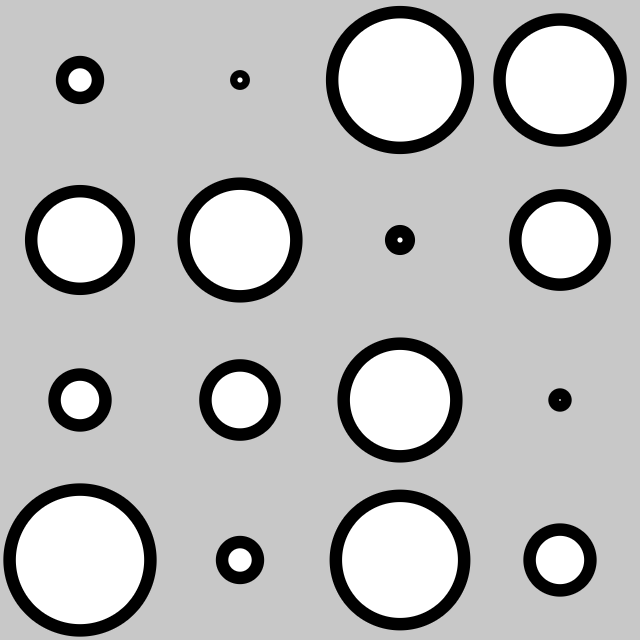
Write a WebGL 2 fragment shader that draws this pattern.

```glsl
#version 300 es
precision highp float;
// Four by four grid of white discs with even black outlines and varied sizes, on grey.

#define GRID 4.0
#define LINE_WIDTH 0.078
#define GROUND vec3(0.784)
#define DISC vec3(1.0)
#define INK vec3(0.0)

uniform vec2 u_resolution;
out vec4 fragColor;

// Mid-line radius of each ring in cell units: one line per row, bottom row first.
const mat4 RING_RADII = mat4(
    0.440, 0.112, 0.401, 0.190,
    0.159, 0.216, 0.352, 0.034,
    0.305, 0.352, 0.055, 0.279,
    0.112, 0.023, 0.424, 0.378);

// Antialiased coverage of a disc whose edge lies at the given radius.
float discMask(float dist, float radius, float pixel) {
    return clamp(0.5 + (radius - dist) / pixel, 0.0, 1.0);
}

void main() {
    // Wrapped cell index and position relative to the cell centre.
    vec2 grid = gl_FragCoord.xy / u_resolution * GRID;
    ivec2 cell = ivec2(mod(floor(grid), GRID));
    float dist = length(fract(grid) - 0.5);
    float pixel = GRID / min(u_resolution.x, u_resolution.y);

    // A ring narrower than its stroke folds over, leaving a small hole.
    float radius = RING_RADII[cell.y][cell.x];
    float halfLine = 0.5 * LINE_WIDTH;
    float outer = radius + halfLine;
    float inner = abs(radius - halfLine);

    // Outline first, then the fill inside it.
    vec3 color = mix(GROUND, INK, discMask(dist, outer, pixel));
    color = mix(color, DISC, discMask(dist, inner, pixel));
    fragColor = vec4(color, 1.0);
}
```
